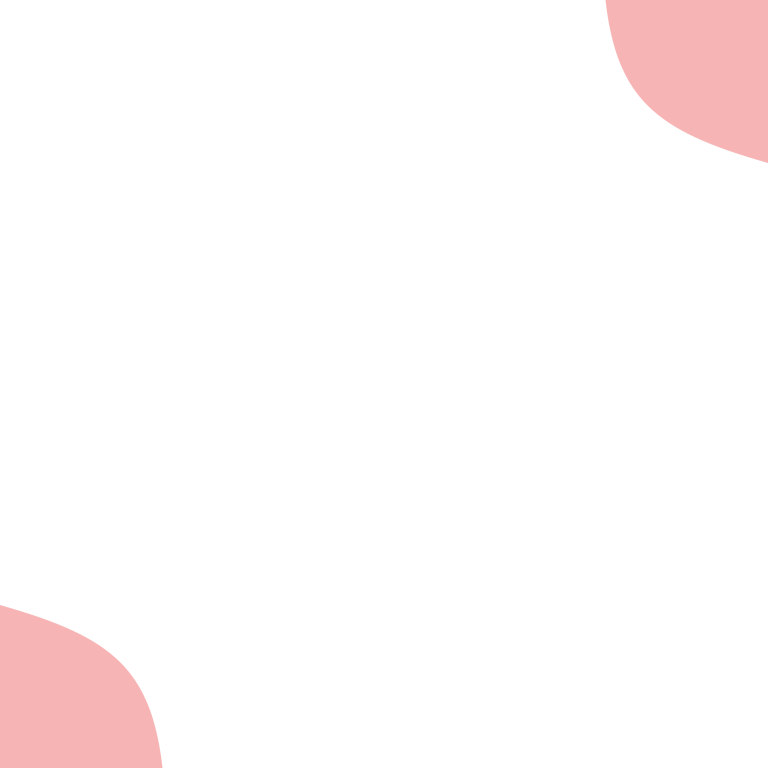
Give the GLSL for this background, as a three.js fragment shader.

```glsl
// Two soft pink blobs fill the lower left and upper right corners of a white field.
// One cubic Bezier edge bounds the lower left blob; a half turn of the canvas
// about its centre gives the other.

varying vec2 vUv;

const vec3 PAPER = vec3(1.0);
const vec3 PINK = vec3(0.969, 0.706, 0.710);

// Control points of the edge, from the left side down to the bottom side
const vec2 EDGE_START = vec2(0.0, 0.2122);
const vec2 EDGE_PULL_A = vec2(0.1432, 0.1715);
const vec2 EDGE_PULL_B = vec2(0.1966, 0.1315);
const vec2 EDGE_END = vec2(0.2116, 0.0);

const int SEARCH_STEPS = 18;
const float EDGE_SOFTNESS = 0.7; // half width of the edge, in pixel steps

vec2 edgePoint(float t) {
  float s = 1.0 - t;
  return s * s * s * EDGE_START + 3.0 * s * s * t * EDGE_PULL_A
       + 3.0 * s * t * t * EDGE_PULL_B + t * t * t * EDGE_END;
}

vec2 edgeTangent(float t) {
  float s = 1.0 - t;
  return normalize(s * s * (EDGE_PULL_A - EDGE_START)
                 + 2.0 * s * t * (EDGE_PULL_B - EDGE_PULL_A)
                 + t * t * (EDGE_END - EDGE_PULL_B));
}

// Approximate signed distance to the corner blob, negative inside
float cornerBlob(vec2 p) {
  // The edge falls steadily, so bisection finds where it meets the height of p
  float low = 0.0;
  float high = 1.0;
  for (int i = 0; i < SEARCH_STEPS; i++) {
    float middle = 0.5 * (low + high);
    if (edgePoint(middle).y > p.y) low = middle;
    else high = middle;
  }
  float t = 0.5 * (low + high);
  vec2 offset = p - edgePoint(t);
  vec2 tangent = edgeTangent(t);
  return tangent.x * offset.y - tangent.y * offset.x;
}

void main() {
  // Half turn of the upper right half onto the lower left
  vec2 p = vUv.x + vUv.y > 1.0 ? 1.0 - vUv : vUv;

  vec2 pixelStep = fwidth(vUv);
  float softness = EDGE_SOFTNESS * max(pixelStep.x, pixelStep.y);
  float coverage = 1.0 - smoothstep(-softness, softness, cornerBlob(p));

  gl_FragColor = vec4(mix(PAPER, PINK, coverage), 1.0);
}
```
